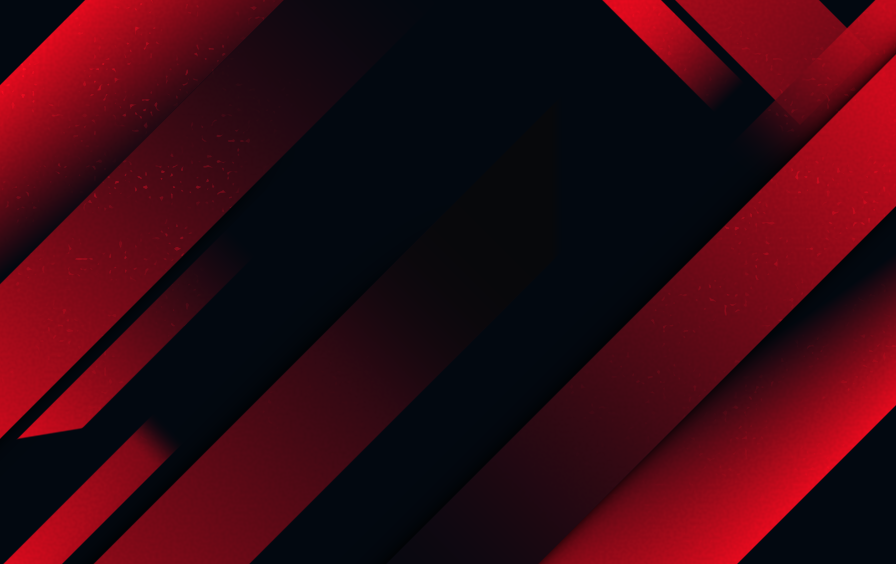
This background is drawn by a Shadertoy shader. Its source:

```glsl
// Diagonal red ribbons over a near-black navy ground.
// Each ribbon is a strip in 45-degree axes (across, along) with its own glow
// ramp; soft contact shadows and gradient-noise speckles add depth and grain.

const vec3 NIGHT = vec3(0.008, 0.032, 0.062);
const vec3 RED = vec3(0.90, 0.04, 0.115);

vec2 gradientAt(vec2 cell) {
    float angle = 6.2832 * fract(sin(dot(cell, vec2(127.1, 311.7))) * 43758.5);
    return vec2(cos(angle), sin(angle));
}

float gradientNoise(vec2 p) {
    vec2 i = floor(p), f = fract(p);
    vec2 w = f * f * f * (f * (f * 6.0 - 15.0) + 10.0);
    vec2 e = vec2(0.0, 1.0);
    float low = mix(dot(gradientAt(i), f), dot(gradientAt(i + e.yx), f - e.yx), w.x);
    float high = mix(dot(gradientAt(i + e), f - e), dot(gradientAt(i + 1.0), f - 1.0), w.x);
    return mix(low, high, w.y);
}

// Antialiased step and strip, in units of the canvas height
float edge(float d) {
    float w = 1.2 / iResolution.y;
    return smoothstep(-w, w, d);
}

float strip(float x, float lo, float hi) {
    return edge(x - lo) * edge(hi - x);
}

// Normalised ramp raised to a power
float ramp(float x, float from, float to, float power) {
    return pow(clamp((x - from) / (to - from), 0.0, 1.0), power);
}

void paint(inout vec3 col, float mask, float glow) {
    col = mix(col, mix(NIGHT, RED, clamp(glow, 0.0, 1.0)), mask);
}

// Darkens the side where d is positive, fading with distance
void shade(inout vec3 col, float d, float width, float strength) {
    col *= 1.0 - strength * exp(-max(d, 0.0) / width) * edge(d);
}

void mainImage(out vec4 fragColor, in vec2 fragCoord) {
    vec2 p = fragCoord / iResolution.y;
    float across = p.x + 1.0 - p.y;   // grows toward the lower right
    float along = p.x - 1.0 + p.y;    // grows toward the upper right
    vec3 col = NIGHT;

    // Upper left: a sheet lit from its outer edge, then a long ribbon
    float depth = (across - 0.151) / 0.353;
    paint(col, strip(across, 0.151, 0.504), 1.0 - depth * (0.88 - 0.3 * along));
    shade(col, across - 0.778, 0.02, 0.6 * (1.0 - smoothstep(0.0, 0.3, along)));
    paint(col, strip(across, 0.504, 0.778), 0.85 * ramp(along, 0.8, -0.75, 1.6));

    // Lower left: slanted sliver and short bar
    float sliverEnd = edge(p.y - 0.222 - 0.164 * (p.x - 0.031));
    paint(col, strip(across, 0.809, 0.905) * sliverEnd, 0.95 * ramp(along, 0.0, -0.75, 1.1));
    paint(col, strip(across, 1.006, 1.110),
          (0.05 - 0.9 * along) * (1.0 - smoothstep(-0.56, -0.455, along)));

    // Centre ribbon, sinking into soot at its far end
    float centreEnd = 1.0 - smoothstep(0.975, 1.0, p.x);
    shade(col, 1.166 - across, 0.025, 0.75 * (1.0 - smoothstep(-0.1, 0.5, along)));
    float centre = strip(across, 1.166, 1.442) * centreEnd;
    paint(col, centre, 0.62 * ramp(along, 0.55, -0.85, 1.3));
    col = mix(col, vec3(0.03, 0.03, 0.04), centre * 0.85 * smoothstep(-0.1, 0.42, along));

    // Upper right: two bars running down to the right
    paint(col, strip(along, 1.068, 1.172) * edge(1.467 - across),
          0.97 - 0.97 * ramp(across, 1.12, 1.467, 1.6));
    paint(col, strip(along, 1.197, 1.452) * edge(1.64 - across), 0.7 - 0.55 * (across - 1.2));

    // Translucent ribbon crossing them
    paint(col, strip(across, 1.552, 1.685) * 0.9 * smoothstep(0.98, 1.25, along),
          0.95 * ramp(along, 1.0, 1.55, 1.0));

    // Lower right: sheet lit from its outer edge, under a long ribbon
    depth = (2.307 - across) / 0.353;
    paint(col, strip(across, 1.954, 2.307), 1.0 - depth * (0.45 + 0.75 * along));
    shade(col, across - 1.954, 0.02, 0.6);
    shade(col, 1.685 - across, 0.025, 0.75);
    paint(col, strip(across, 1.685, 1.954), 0.03 + 0.85 * ramp(along, -0.3, 1.4, 1.4));

    // Speckles gathered in patches on the lit surfaces
    float patches = max(exp(-9.0 * dot(p - vec2(0.31, 0.73), p - vec2(0.31, 0.73))),
                        0.6 * exp(-7.0 * dot(p - vec2(1.34, 0.6), p - vec2(1.34, 0.6))));
    float specks = smoothstep(0.28, 0.5, gradientNoise(p * 110.0))
                 * smoothstep(-0.25, 0.35, gradientNoise(p * 14.0));
    float lit = smoothstep(0.06, 0.3, col.r);
    col += RED * 0.3 * specks * patches * lit;
    col *= 1.0 + 0.06 * lit * gradientNoise(p * 160.0);

    fragColor = vec4(col, 1.0);
}
```
